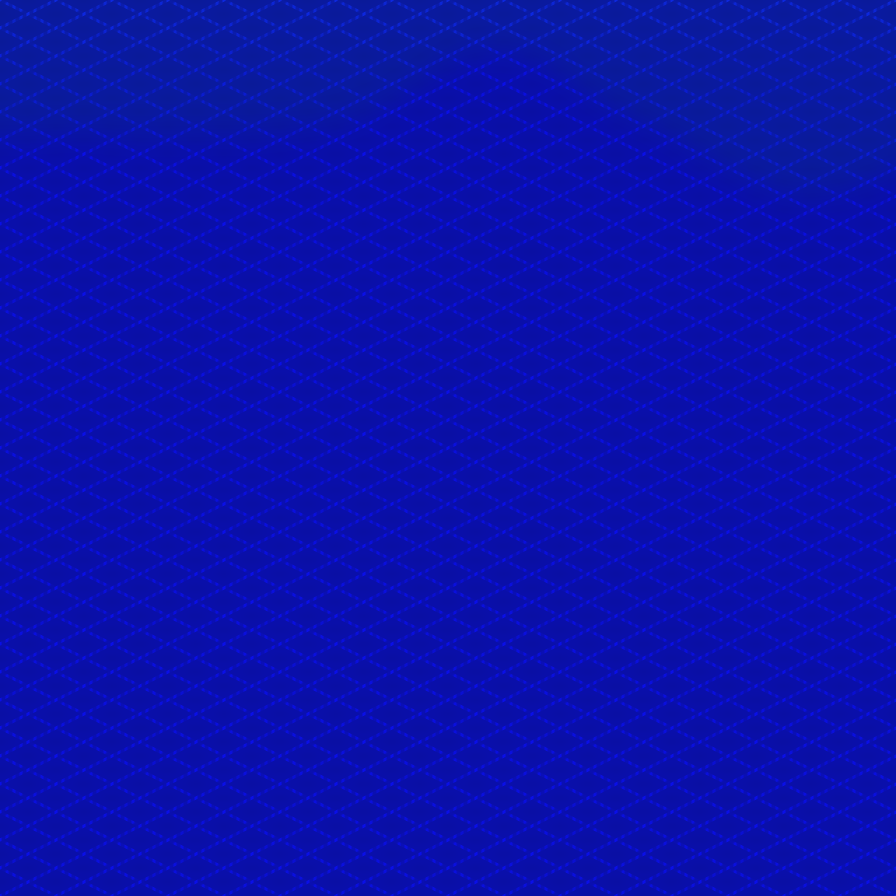
A Shadertoy shader for this pattern:

```glsl
const float TAU = 6.2831853;
const vec2 REPEATS = vec2(16.0, 32.0);

float hash(vec2 cell) {
    return fract(sin(dot(cell, vec2(127.1, 311.7))) * 4375.85);
}

float valueNoise(vec2 p) {
    vec2 cell = floor(p);
    vec2 f = smoothstep(0.0, 1.0, fract(p));
    float low = mix(hash(cell), hash(cell + vec2(1, 0)), f.x);
    float high = mix(hash(cell + vec2(0, 1)), hash(cell + vec2(1, 1)), f.x);
    return mix(low, high, f.y);
}

// Antialiased line at every integer of the coordinate
float gridLine(float coord, float halfWidth, float pixel) {
    float d = abs(fract(coord + 0.5) - 0.5);
    return 1.0 - smoothstep(halfWidth - 0.5 * pixel, halfWidth + 0.5 * pixel, d);
}

// Separate round stitches along a line
float beads(float coord, float count) {
    return smoothstep(-0.3, 0.7, cos(TAU * count * coord));
}

float bump(float x, float center, float width) {
    float d = (x - center) / width;
    return exp(-d * d);
}

// Depth of the tinted band below the top edge
float bandDepth(float x) {
    return 0.163 - 0.09 * bump(x, 0.56, 0.13) + 0.07 * bump(x, 0.9, 0.13);
}

void mainImage(out vec4 fragColor, in vec2 fragCoord) {
    vec2 uv = fragCoord / iResolution.xy;
    vec2 p = uv * REPEATS;
    float pixel = REPEATS.y / iResolution.y;

    // Oblique axes of the diamond lattice
    float rise = p.y - p.x;
    float fall = p.y + p.x;
    vec2 cell = floor(vec2(rise, fall));

    // Beaded rising lines, brightest beside each crossing
    float dots = beads(p.x, 8.0);
    float swell = 0.82 + 0.18 * cos(TAU * fall);
    float rising = gridLine(rise, 0.06, pixel) * mix(0.16, 0.95 * swell, dots);

    // Falling lines broken into short clumps of stitches
    float clump = 1.0 - smoothstep(0.24, 0.36, abs(fract(rise) - 0.5));
    float falling = gridLine(fall, 0.06, pixel);
    falling *= mix(0.1, mix(0.2, 0.8, dots), clump);
    float stitch = max(rising, falling);

    // Slightly darker diamond centres and uneven cloth
    float center = bump(fract(rise), 0.5, 0.25) * bump(fract(fall), 0.5, 0.25);
    float wear = 0.006 * (hash(cell) - 0.5) + 0.01 * (valueNoise(uv * 7.0) - 0.5);

    // Soft band that cools the blue toward the top
    float depth = bandDepth(uv.x) + 0.01 * (valueNoise(uv * 12.0) - 0.5);
    float band = 1.0 - smoothstep(depth - 0.045, depth + 0.015, 1.0 - uv.y);
    float topGlow = band * smoothstep(0.9, 1.0, uv.y);

    vec3 ground = mix(vec3(0.04, 0.06, 0.665), vec3(0.04, 0.10, 0.62), band);
    vec3 thread = mix(vec3(0.04, 0.06, 0.92), vec3(0.04, 0.11, 0.86), band);
    thread += vec3(0.01, 0.05, 0.03) * topGlow;

    ground.b += wear - 0.02 * center;
    vec3 color = mix(ground, thread, stitch);
    fragColor = vec4(color, 1.0);
}
```
